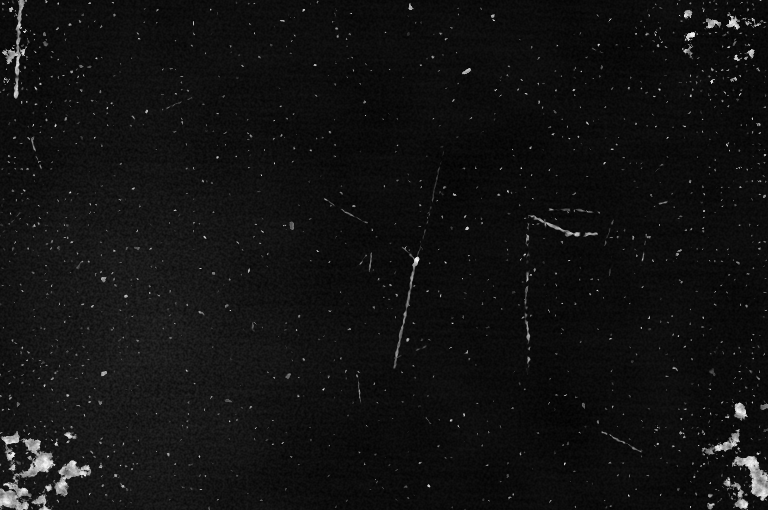
Write a Shadertoy shader that draws this texture.

```glsl
// Worn black surface: dark grained paint with chipped pale corners,
// clustered crumbs, fine dust and a few broken scratches.
// Gradient noise drives the wear; hashed cells and segments place the marks.
const float PAINT_DARK = 0.043, PAINT_WORN = 0.062, CHIP_WHITE = 0.88;
const int SCRATCH_COUNT = 22;

vec2 hash2(vec2 p) {
    vec3 q = fract(p.xyx * vec3(0.1031, 0.1030, 0.0973));
    q += dot(q, q.yzx + 33.33);
    return fract((q.xx + q.yz) * q.zy);
}
float gradDot(vec2 cell, vec2 f, vec2 corner) {
    float a = 6.2832 * hash2(cell + corner + 57.0).x;
    return dot(vec2(cos(a), sin(a)), f - corner);
}
float gradientNoise(vec2 p) {
    vec2 i = floor(p), f = fract(p);
    vec2 u = f * f * f * (f * (f * 6.0 - 15.0) + 10.0);
    float low = mix(gradDot(i, f, vec2(0, 0)), gradDot(i, f, vec2(1, 0)), u.x);
    float high = mix(gradDot(i, f, vec2(0, 1)), gradDot(i, f, vec2(1, 1)), u.x);
    return mix(low, high, u.y);
}
mat2 rotation(float a) {
    return mat2(cos(a), sin(a), -sin(a), cos(a));
}
float fbm(vec2 p) {
    float sum = 0.0, amp = 0.6;
    for (int i = 0; i < 5; i++) {
        sum += amp * gradientNoise(p);
        p = rotation(0.6) * p * 2.03 + 11.7;
        amp *= 0.55;
    }
    return sum;
}
vec2 wobble(vec2 p, float scale, float amount) {
    return p + amount * vec2(gradientNoise(p * scale), gradientNoise(p * scale + 40.0));
}
float falloff(vec2 p, vec2 centre, vec2 radius) {
    vec2 q = (p - centre) / radius;
    return exp(-dot(q, q));
}

// One small oval per cell, kept with probability 'density'
float specks(vec2 p, float cells, float density, float size, float aa) {
    vec2 g = p * cells, id = floor(g);
    vec2 pick = hash2(id + cells), shape = hash2(id + cells * 2.0 + 9.0);
    vec2 q = rotation(shape.x * 6.2832) * (g - id - mix(vec2(0.3), vec2(0.7), hash2(id + 31.0)));
    float d = length(q * vec2(1.0, 1.0 + shape.y)) - size * mix(0.45, 1.0, shape.y * shape.x);
    return smoothstep(aa, -aa, d / cells) * step(pick.x, density) * mix(0.2, 1.0, pick.y);
}

// Ragged segment, broken where the noise falls below 'wear'
float scratch(vec2 p, vec2 a, vec2 b, float width, float wear, float aa) {
    vec2 pa = p - a, ba = b - a;
    float h = clamp(dot(pa, ba) / dot(ba, ba), 0.0, 1.0);
    float ragged = width * (0.8 + 1.3 * gradientNoise(p * 95.0));
    float kept = smoothstep(wear - 0.15, wear + 0.15, gradientNoise(p * 75.0 + 5.0));
    return smoothstep(aa, -aa, length(pa - ba * h) - ragged) * kept;
}
float randomScratches(vec2 p, float width, float aa) {
    float ink = 0.0;
    for (int i = 0; i < SCRATCH_COUNT; i++) {
        vec2 seed = vec2(float(i) * 7.3, 4.0), kind = hash2(seed + 80.0);
        vec2 start = hash2(seed) * vec2(width, 1.0);
        vec2 run = rotation(6.2832 * kind.x) * vec2(mix(0.015, 0.08, kind.y * kind.y), 0.0);
        float s = scratch(p, start, start + run, mix(0.0026, 0.0011, kind.y), 0.02, aa);
        ink = max(ink, s * mix(0.4, 0.9, hash2(seed + 19.0).x));
    }
    return ink;
}
float mainScratches(vec2 p, float aa) {
    vec2 knot = vec2(0.812, 0.488), hook = vec2(1.037, 0.576);
    float ink = 0.65 * scratch(p, knot, vec2(0.775, 0.283), 0.0024, -0.6, aa);
    ink = max(ink, 0.4 * scratch(p, vec2(0.873, 0.703), knot, 0.0013, 0.0, aa));
    ink = max(ink, scratch(p, knot - vec2(0.002, 0.006), knot + 0.003, 0.0055, -0.5, aa));
    ink = max(ink, 0.7 * scratch(p, knot + vec2(-0.025, 0.025), knot, 0.0014, -0.2, aa));
    ink = max(ink, 0.8 * scratch(p, hook, vec2(1.033, 0.27), 0.0026, 0.0, aa));
    ink = max(ink, 0.9 * scratch(p, hook, vec2(1.125, 0.541), 0.003, -0.3, aa));
    ink = max(ink, 0.8 * scratch(p, vec2(1.11, 0.541), vec2(1.168, 0.543), 0.003, -0.2, aa));
    ink = max(ink, 0.7 * scratch(p, vec2(1.074, 0.588), vec2(1.176, 0.586), 0.0025, 0.0, aa));
    ink = max(ink, 0.9 * scratch(p, vec2(0.043, 1.0), vec2(0.027, 0.81), 0.004, -0.4, aa));
    ink = max(ink, 0.65 * scratch(p, vec2(0.635, 0.61), vec2(0.723, 0.564), 0.0014, -0.1, aa));
    return max(ink, 0.7 * scratch(p, vec2(1.18, 0.154), vec2(1.26, 0.115), 0.0023, -0.1, aa));
}

void mainImage(out vec4 fragColor, in vec2 fragCoord) {
    float aa = 0.8 / iResolution.y, width = iResolution.x / iResolution.y;
    vec2 p = fragCoord / iResolution.y;

    // Dark paint: worn left side, horizontal brushing and fine grain
    float worn = falloff(p, vec2(0.27, 0.3), vec2(0.3, 0.46));
    float grain = gradientNoise(rotation(0.5) * p * 235.0) + 0.7 * gradientNoise(p * 131.0);
    float brushing = gradientNoise(rotation(0.03) * p * vec2(5.0, 110.0));
    float paint = PAINT_DARK + PAINT_WORN * worn + 0.03 * fbm(p * 5.0);
    paint += (0.032 + 0.035 * worn) * grain + 0.014 * brushing;

    // Broken chips in the corners
    float bottom = max(falloff(p, vec2(0.06, 0.05), vec2(0.15, 0.15)),
                       falloff(p, vec2(width - 0.05, 0.07), vec2(0.12, 0.15)));
    float top = max(falloff(p, vec2(0.03, 0.96), vec2(0.09, 0.15)),
                    falloff(p, vec2(width - 0.1, 0.94), vec2(0.15, 0.12)));
    float cover = max(fbm(p * 19.0) + 0.52 * bottom - 0.5, fbm(p * 33.0) + 0.4 * top - 0.53);

    // Crumbs and dust gather in patches and towards the sides
    float sides = smoothstep(0.38, 0.75, abs(p.x - 0.5 * width));
    float patches = fbm(p * 8.0 + 8.0);
    float crumbs = fbm(p * 47.0 + 15.0) + 0.45 * patches + 0.05 * sides - 0.56;
    float marks = smoothstep(0.0, 0.09, max(cover, crumbs));
    float crowd = (0.8 + 1.3 * sides + 1.5 * max(top, bottom)) * (1.0 + 1.6 * patches);
    vec2 ragged = wobble(p, 150.0, 0.003);
    marks = max(marks, specks(ragged, 83.0, 0.09 * crowd, 0.26, aa));
    marks = max(marks, specks(ragged + 3.1, 45.0, 0.07 * crowd, 0.2, aa));
    marks = max(marks, specks(wobble(ragged, 70.0, 0.008) + 7.7, 17.0, 0.06 * crowd, 0.14, aa));

    // Scratches wander slightly
    vec2 bent = wobble(wobble(p, 9.0, 0.01), 120.0, 0.0015);
    marks = max(marks, max(mainScratches(bent, aa), randomScratches(bent, width, aa)));

    float bare = CHIP_WHITE * (0.8 + 0.8 * fbm(p * 50.0 + 2.0)) + 0.08 * grain;
    float tone = mix(paint, clamp(bare, 0.25, 0.95), marks);
    fragColor = vec4(vec3(clamp(tone, 0.0, 1.0)), 1.0);
}
```
